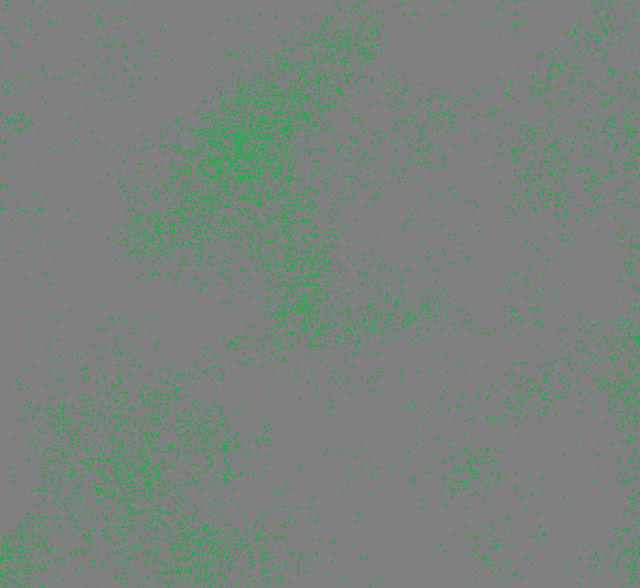
Reproduce this texture procedurally as a WebGL 1 fragment shader.

```glsl
precision highp float;
uniform vec2 u_resolution;

const vec3 GREY = vec3(0.502);
const vec3 GREEN = vec3(0.16, 0.68, 0.31);
const vec3 DEEP_GREEN = vec3(0.08, 0.72, 0.27);
const vec3 PINK_GREY = vec3(0.54, 0.47, 0.52);

vec3 hash3(vec2 p) {
  vec3 q = fract(p.xyx * vec3(0.1031, 0.1030, 0.0973));
  q += dot(q, q.yxz + 33.33);
  return fract((q.xxy + q.yzz) * q.zyx);
}

float valueNoise(vec2 p) {
  vec2 i = floor(p), f = fract(p);
  f = f * f * (3.0 - 2.0 * f);
  float low = mix(hash3(i).x, hash3(i + vec2(1.0, 0.0)).x, f.x);
  float high = mix(hash3(i + vec2(0.0, 1.0)).x, hash3(i + 1.0).x, f.x);
  return mix(low, high, f.y);
}

float fbm(vec2 p) {
  float sum = 0.0, amplitude = 0.53;
  for (int i = 0; i < 3; i++) {
    sum += amplitude * valueNoise(p);
    p = p * 2.1 + 17.3;
    amplitude *= 0.5;
  }
  return sum;
}

float segmentDistance(vec2 p, vec2 a, vec2 b) {
  vec2 ab = b - a;
  return length(p - a - ab * clamp(dot(p - a, ab) / dot(ab, ab), 0.0, 1.0));
}

// Round puffs of spray on a jittered grid
float puffs(vec2 p) {
  vec2 base = floor(p);
  float sum = 0.0;
  for (int y = -1; y <= 1; y++) {
    for (int x = -1; x <= 1; x++) {
      vec2 id = base + vec2(float(x), float(y));
      vec3 h = hash3(id + 61.0);
      vec2 center = id + 0.5 + 0.7 * (h.xy - 0.5);
      float radius = mix(0.4, 0.85, h.y);
      float falloff = max(0.0, 1.0 - length(p - center) / radius);
      sum += h.z * h.z * falloff * (2.0 - falloff);
    }
  }
  return sum;
}

// Chance of a speck: slanted veils, puffs and a few broad strokes
float sprayDensity(vec2 uv) {
  vec2 slanted = mat2(0.88, -0.47, 0.47, 0.88) * uv;
  float veil = smoothstep(0.40, 0.56, fbm(slanted * vec2(3.5, 7.0) + 5.0));
  float stroke = 1.0 - smoothstep(0.0, 0.09, segmentDistance(uv, vec2(0.25, 0.53), vec2(0.54, 0.86)));
  float corner = 1.0 - smoothstep(0.0, 0.2, length(uv - vec2(0.18, 0.2)));
  float border = smoothstep(0.95, 0.99, uv.x) * smoothstep(0.65, 0.5, uv.y);
  return 0.07 * veil + 0.27 * puffs(uv * 8.0) * (0.25 + 0.75 * veil)
       + 0.16 * stroke + 0.08 * corner + 0.1 * border;
}

void main() {
  vec2 uv = gl_FragCoord.xy / u_resolution.x;
  float density = min(sprayDensity(uv), 0.42);

  // Small square specks, each with a faint rim
  vec2 grid = uv * 340.0;
  float ink = 0.0, rim = 0.0, deep = 0.0;
  for (int y = -1; y <= 1; y++) {
    for (int x = -1; x <= 1; x++) {
      vec2 id = floor(grid) + vec2(float(x), float(y));
      vec3 h = hash3(id + 211.0);
      vec2 offset = abs(grid - id - 0.5 - 0.36 * (h.xy - 0.5));
      float dist = max(offset.x, offset.y);
      float present = step(h.z, density);
      float speck = present * (1.0 - smoothstep(0.42, 0.66, dist));
      ink = max(ink, speck);
      rim = max(rim, present * (1.0 - smoothstep(0.78, 0.9, dist)));
      deep = max(deep, speck * step(0.86, hash3(id + 503.0).x));
    }
  }

  vec3 color = mix(GREY, PINK_GREY, rim);
  color = mix(color, mix(GREEN, DEEP_GREEN, deep), ink);
  gl_FragColor = vec4(color, 1.0);
}
```
